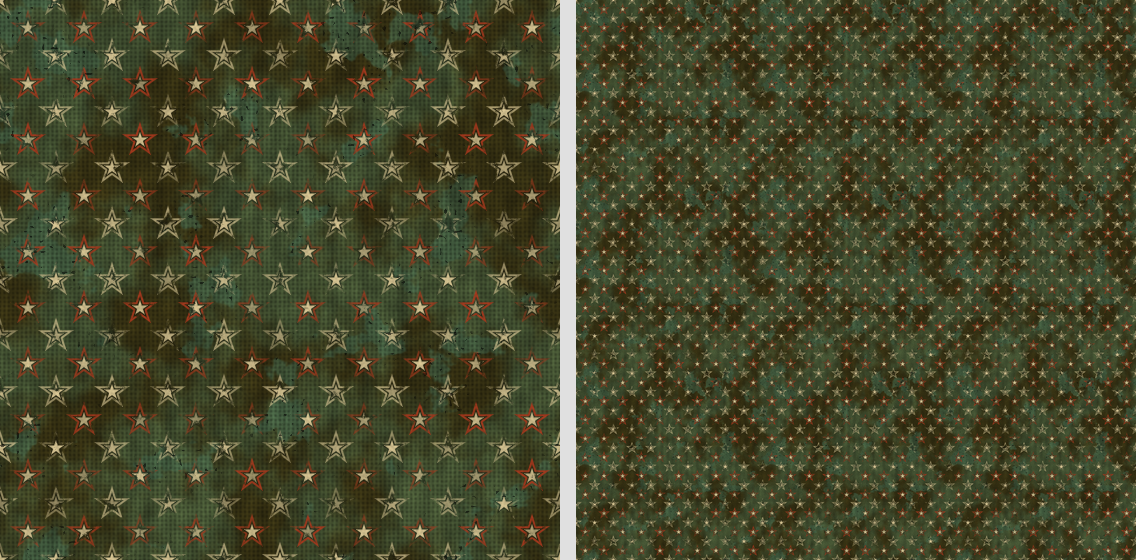
Left, the tile; right, the same tile 3 across and 3 down.
Give the GLSL for this pattern, as a Shadertoy shader.

```glsl
// Worn fabric printed with two interleaved lattices of outlined five-point stars,
// red at the cell centres and cream at the cell corners, over mottled green cloth.
// Stars are distance functions; stains and wear are wrapping gradient noise.

#define REPEATS 10.0
#define THREADS 128.0
#define STAR_RADIUS 0.328
#define CORE_RADIUS 0.145
#define LINE_WIDTH 0.035
#define WEAVE_DEPTH 0.28
#define GREEN vec3(0.255, 0.312, 0.190)
#define OLIVE vec3(0.205, 0.185, 0.070)
#define PATINA vec3(0.255, 0.375, 0.270)
#define RED vec3(0.640, 0.215, 0.110)
#define CREAM vec3(0.820, 0.750, 0.560)

vec2 hash2(vec2 p) {
    vec3 q = fract(p.xyx * vec3(0.1031, 0.1030, 0.0973));
    q += dot(q, q.yzx + 33.33);
    return fract((q.xx + q.yz) * q.zy);
}

vec2 gradientAt(vec2 cell, vec2 period) {
    float angle = 6.28318 * hash2(mod(cell, period) + period * 1.7).x;
    return vec2(cos(angle), sin(angle));
}

// Gradient noise that wraps after a whole period
float noise(vec2 uv, vec2 period) {
    vec2 p = uv * period, i = floor(p), f = p - i;
    vec2 u = f * f * f * (f * (f * 6.0 - 15.0) + 10.0), e = vec2(1.0, 0.0);
    float a = dot(gradientAt(i, period), f);
    float b = dot(gradientAt(i + e.xy, period), f - e.xy);
    float c = dot(gradientAt(i + e.yx, period), f - e.yx);
    float d = dot(gradientAt(i + e.xx, period), f - e.xx);
    return mix(mix(a, b, u.x), mix(c, d, u.x), u.y);
}

float fbm(vec2 uv, float period) {
    float sum = 0.0, gain = 1.0;
    for (int k = 0; k < 5; k++) {
        sum += gain * noise(uv, vec2(period));
        period *= 2.0;
        gain *= 0.55;
    }
    return sum;
}

// Signed distance to a pentagram with one tip up
float starDistance(vec2 p, float radius) {
    const vec2 k = vec2(0.80902, -0.58779);
    p.x = abs(p.x);
    p -= 2.0 * max(dot(k, p), 0.0) * k;
    vec2 m = vec2(-k.x, k.y);
    p -= 2.0 * max(dot(m, p), 0.0) * m;
    p.x = abs(p.x);
    p.y -= radius;
    vec2 side = 0.382 * vec2(-k.y, k.x) - vec2(0.0, 1.0);
    float h = clamp(dot(p, side) / dot(side, side), 0.0, radius);
    return length(p - side * h) * sign(p.y * side.x - p.x * side.y);
}

// One lattice of stars: shaded interior, worn outline, solid core
vec3 printStars(vec3 cloth, vec2 grid, vec3 ink, float strength, float grit, float seed) {
    float px = 0.75 * REPEATS / iResolution.y;
    vec2 cell = mod(floor(grid), REPEATS);
    vec2 p = fract(grid) - 0.5;
    vec2 rnd = hash2(cell + seed);
    float d = starDistance(p, STAR_RADIUS);
    float core = 1.0 - smoothstep(-px, px, starDistance(p, CORE_RADIUS));
    float body = 1.0 - smoothstep(-px, px, d);
    float inside = 1.0 - smoothstep(-px, px, d + LINE_WIDTH);
    float lineInk = strength * mix(0.5, 1.0, rnd.x) * smoothstep(-0.5, 0.2, grit + 0.3 * rnd.x);
    float coreInk = mix(0.6, 1.0, rnd.y) * smoothstep(-0.6, 0.0, grit + 0.4 * rnd.y);
    cloth *= 1.0 - 0.28 * inside;
    cloth = mix(cloth, ink, (body - inside) * lineInk);
    return mix(cloth, CREAM, core * coreInk);
}

void mainImage(out vec4 fragColor, in vec2 fragCoord) {
    vec2 uv = fragCoord / iResolution.xy;

    // Mottled dye with ragged patina patches
    float cloud = fbm(uv, 5.0);
    float ragged = fbm(uv + 0.02 * cloud, 7.0) + 0.35 * cloud;
    vec3 col = mix(OLIVE, GREEN, smoothstep(-0.4, 0.3, cloud));
    col = mix(col, PATINA, 0.65 * smoothstep(0.27, 0.40, ragged));
    col *= 1.0 + 0.25 * noise(uv, vec2(48.0, 4.0)) + 0.20 * noise(uv.yx, vec2(30.0, 30.0));

    // Woven grid of dark pits between the threads
    vec2 rib = 0.5 + 0.5 * cos(6.28318 * uv * THREADS);
    float weave = 0.45 * rib.x + 0.2 * rib.y + 0.6 * rib.x * rib.y;
    col *= 1.08 - WEAVE_DEPTH * weave;

    // Prints, thinned by fine grit and the broad stains
    float grit = 1.1 * fbm(uv + 0.37, 50.0) - 0.45 * max(ragged, 0.0);
    vec2 grid = uv * REPEATS;
    col = printStars(col, grid, RED, 0.95, grit, 3.0);
    col = printStars(col, grid + 0.5, CREAM, 0.72, grit - 0.1, 57.0);

    // Dark splatter clustered in stained areas, then overall grain
    float spots = smoothstep(0.36, 0.46, noise(uv, vec2(110.0)));
    col *= 1.0 - 0.55 * spots * smoothstep(0.05, 0.35, ragged);
    col *= 1.0 + 0.14 * noise(uv, vec2(190.0));
    fragColor = vec4(clamp(col, 0.0, 1.0), 1.0);
}
```
